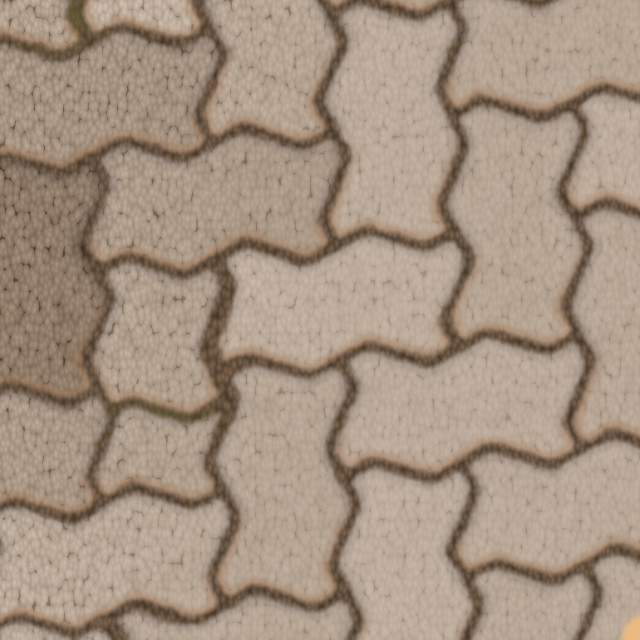
This texture is drawn by a three.js fragment shader. Its source:

```glsl
// Weathered interlocking pavers in a slightly tilted herringbone bond.
// Sines bend a square lattice; each cell is joined to its partner as a 2:1 block.
// Cellular noise gives the grain and pits, layered sines the mottling and ragged joints.
#define WAVE 0.088
#define JOINT 0.043
#define SOFTNESS 0.038
#define CORNER 0.12
#define GRAIN 0.24
#define LATTICE_ORIGIN vec2(0.146, 0.245)
#define SPLIT_BLOCK vec2(0.0, 1.0)
#define STONE_LIGHT vec3(0.730, 0.662, 0.597)
#define STONE_DARK vec3(0.510, 0.428, 0.355)
#define JOINT_SOIL vec3(0.415, 0.330, 0.250)
#define JOINT_SHADE vec3(0.300, 0.245, 0.200)
#define RUST vec3(0.640, 0.480, 0.350)

varying vec2 vUv;

float hash(vec2 p) {
  return fract(sin(dot(p, vec2(127.1, 311.7))) * 4375.85);
}

// Distance to the nearest scattered point
float cellular(vec2 p) {
  vec2 cell = floor(p), f = fract(p);
  float nearest = 2.0;
  for (int y = -1; y <= 1; y++) {
    for (int x = -1; x <= 1; x++) {
      vec2 o = vec2(float(x), float(y));
      vec2 jitter = vec2(hash(cell + o), hash(cell + o + 57.3));
      nearest = min(nearest, length(o + jitter - f));
    }
  }
  return nearest;
}

float layeredSines(vec2 p) {
  float sum = 0.0, amp = 0.5;
  for (int i = 0; i < 4; i++) {
    sum += amp * sin(p.x + 1.7 * sin(p.y)) * cos(p.y + 1.3 * sin(p.x));
    p = mat2(1.4, 1.1, -1.1, 1.4) * p + 2.3;
    amp *= 0.6;
  }
  return sum;
}

// Soft elliptical spot
float spot(vec2 p, vec2 center, vec2 radius) {
  vec2 d = (p - center) / radius;
  return exp(-dot(d, d));
}

// Signed distance to a rounded box, positive inside
float insideBox(vec2 p, vec2 extent) {
  vec2 a = abs(p) - extent + CORNER;
  return CORNER - length(max(a, 0.0)) - min(max(a.x, a.y), 0.0);
}

vec2 zigzag(vec2 t) {
  t *= 6.28318;
  return sin(t) - 0.09 * sin(3.0 * t);
}

void main() {
  vec2 p = vec2(vUv.x, 1.0 - vUv.y);

  // Tilted lattice with wavy lines, rows counted downwards
  vec2 grid = mat2(5.33, 0.62, -0.148, 5.523) * (p - LATTICE_ORIGIN);
  vec2 q = grid + WAVE * vec2(-1.0, 1.0) * zigzag(grid.yx);
  q += 0.018 * vec2(layeredSines(grid * 2.1), layeredSines(grid * 2.1 + 9.0));

  // Herringbone: diagonal index selects the block and its direction
  vec2 cell = floor(q);
  float k = mod(cell.x - cell.y, 4.0);
  bool across = k < 1.5;
  vec2 size = across ? vec2(2.0, 1.0) : vec2(1.0, 2.0);
  vec2 corner = cell;
  if (across) corner.x -= step(0.5, k);
  else corner.y -= step(k, 2.5);
  vec2 local = q - corner;
  vec2 blockCenter = corner + 0.5 * size;

  // One block is cut in two
  float isSplit = 1.0 - step(0.1, length(corner - SPLIT_BLOCK));
  if (isSplit > 0.5) {
    float lower = step(1.25, local.y);
    local.y -= 1.25 * lower;
    size.y = mix(1.25, 0.75, lower);
  }
  float depth = insideBox(local - 0.5 * size, 0.5 * size);

  // Joints, wider where soil has gathered
  float mottle = layeredSines(p * 22.0);
  float ragged = layeredSines(p * 75.0);
  float soilPatch = spot(p, vec2(0.345, 0.54), vec2(0.03, 0.13))
    + spot(p, vec2(0.225, 0.985), vec2(0.05, 0.03))
    + 0.8 * spot(p, vec2(0.10, 0.02), vec2(0.04, 0.05));
  float width = JOINT + 0.016 * mottle + 0.014 * ragged + 0.06 * soilPatch;
  float stoneMask = smoothstep(width - SOFTNESS, width + SOFTNESS, depth);

  // Stone tone: darker blocks on the left, grain sharper there too
  float age = spot(blockCenter, vec2(-1.0, 0.7), vec2(1.6));
  float tone = 0.95 * age + 0.16 * (hash(corner + 3.7) - 0.4) + 0.06 * mottle;
  vec3 stone = mix(STONE_LIGHT, STONE_DARK, tone);
  float sharpness = mix(1.0, 0.45, smoothstep(0.1, 0.75, p.x + 0.3 * p.y));
  float fine = cellular(p * vec2(130.0, 75.0));
  float coarse = cellular(p * vec2(62.0, 38.0) + 11.0);
  stone += GRAIN * sharpness * (0.6 * (0.46 - fine) + 0.4 * (0.46 - coarse));
  stone -= 0.16 * sharpness * smoothstep(0.68, 0.95, fine);

  // Worn rims: rusty below, grey above
  float rim = 1.0 - smoothstep(width, width + 0.11, depth);
  float below = smoothstep(0.5, 0.9, local.y / size.y);
  stone = mix(stone, mix(stone * vec3(0.80, 0.81, 0.84), RUST, below), 0.6 * rim);

  // Joint fill: dark core, warm soil, a little moss
  vec3 joint = mix(JOINT_SHADE, JOINT_SOIL, clamp(0.6 + 0.7 * ragged + 0.3 * soilPatch, 0.0, 1.0));
  joint += 0.16 * (0.46 - fine);
  float moss = spot(p, vec2(0.10, 0.02), vec2(0.06)) + spot(p, vec2(0.25, 0.655), vec2(0.08, 0.03));
  joint = mix(joint, vec3(0.36, 0.33, 0.18), 0.6 * min(moss, 1.0));

  vec3 color = mix(joint, stone, stoneMask);
  // Pale leaf tip at the lower right
  float leaf = 1.0 - smoothstep(0.025, 0.04, length(p - vec2(1.005, 0.995)));
  gl_FragColor = vec4(mix(color, vec3(0.92, 0.73, 0.50), leaf), 1.0);
}
```
